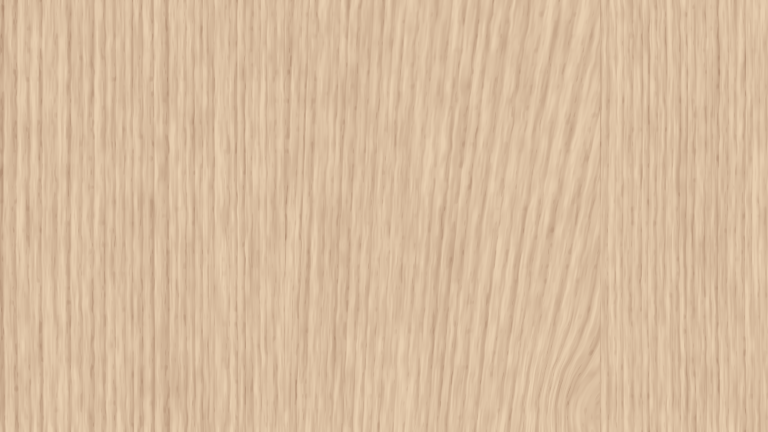
Give the GLSL for this texture, as a WebGL 1 fragment shader.

```glsl
precision highp float;
// Pale ash veneer in three joined strips of vertical and slanted grain.
// A bent grain coordinate drives uneven growth rings; stretched noise
// adds fine fibres, short dark pores and slow changes of tone.
uniform vec2 u_resolution;

float hash(vec2 p) {
  vec3 q = fract(p.xyx * vec3(0.1031, 0.1030, 0.0973));
  q += dot(q, q.yzx + 33.33);
  return fract((q.x + q.y) * q.z);
}

float noise(vec2 p) {
  vec2 i = floor(p), f = fract(p);
  f = f * f * (3.0 - 2.0 * f);
  return mix(mix(hash(i), hash(i + vec2(1.0, 0.0)), f.x),
             mix(hash(i + vec2(0.0, 1.0)), hash(i + 1.0), f.x), f.y);
}

// Dark late wood builds up across a ring, then ends abruptly.
float lateWood(float ring) {
  ring += 1.1 * noise(vec2(ring * 0.6, 3.5));
  float f = fract(ring);
  float strength = mix(0.25, 0.65, hash(vec2(floor(ring), 17.0)));
  return strength * smoothstep(0.3, 0.85, f) * (1.0 - smoothstep(0.83, 1.0, f));
}

void main() {
  vec2 p = gl_FragCoord.xy / u_resolution.y;
  float leftSeam = 0.66, rightSeam = 1.389;

  // Small wander shared by every strip
  float grain = p.x + 0.006 * (noise(p * vec2(5.0, 2.5)) - 0.5)
                    + 0.0025 * (noise(p * vec2(60.0, 35.0)) - 0.5);

  // Each strip has its own slant and ring spacing
  float ring;
  if (p.x < leftSeam) {
    ring = 30.0 * grain + 20.0 * grain * grain;
  } else if (p.x < rightSeam) {
    float across = (p.x - leftSeam) / (rightSeam - leftSeam);
    grain -= (0.03 + 0.14 * pow(across, 1.5)) * p.y;
    vec2 knot = (p - vec2(1.33, 0.06)) * vec2(13.0, 8.0);
    grain += 0.05 * exp(-dot(knot, knot));
    float d = grain - leftSeam;
    ring = 100.0 + 50.0 * d - 18.0 * d * d;
  } else {
    ring = 200.0 + 55.0 * (grain - rightSeam);
  }
  float late = lateWood(ring);

  // Fibres and pores follow the bent grain
  float fibre = noise(vec2(grain * 150.0, p.y * 10.0)) - 0.5;
  float hair = noise(vec2(grain * 270.0 + 30.0, p.y * 30.0)) - 0.5;
  float strand = noise(vec2(grain * 80.0 + 40.0, p.y * 2.0)) - 0.5;
  float fleck = noise(vec2(grain * 250.0 + 90.0, p.y * 60.0));
  float pore = smoothstep(0.6, 0.95, fleck) * (0.2 + 1.1 * late);
  float cloud = noise(vec2(grain * 9.0 + 7.0, p.y * 0.8)) - 0.5;

  float tone = 0.17 + 0.72 * late + 0.34 * fibre + 0.32 * hair
             + 0.18 * strand + 0.36 * pore + 0.06 * cloud;

  // Shaded left edge and the thin joint before the right strip
  tone += 0.1 * (1.0 - smoothstep(0.0, 0.045, p.x));
  tone += 0.08 * (1.0 - smoothstep(0.0, 0.005, abs(p.x - rightSeam)));

  vec3 paleWood = vec3(0.90, 0.80, 0.68);
  vec3 darkWood = vec3(0.73, 0.60, 0.49);
  gl_FragColor = vec4(mix(paleWood, darkWood, clamp(tone, -0.05, 1.15)), 1.0);
}
```
